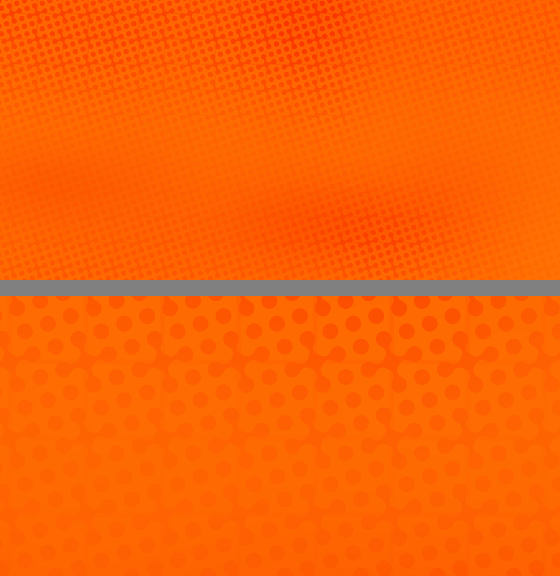
Top: the whole. Bottom: its middle third, enlarged.
Give the GLSL for this background, as a WebGL 2 fragment shader.

```glsl
#version 300 es
precision highp float;

uniform vec2 u_resolution;
out vec4 fragColor;

const float TILES_DOWN = 11.0;
const vec2 TILE_SHIFT = vec2(0.46, 0.47);
const float DOT_RADIUS = 0.33;
const float LINK_RADIUS = 0.10;
const float SEAM_HALF_WIDTH = 0.03;
const vec3 BRIGHT_ORANGE = vec3(1.0, 0.45, 0.01);
const vec3 DEEP_RED = vec3(0.98, 0.21, 0.0);

float hash(vec2 p) {
    return fract(sin(dot(p, vec2(127.1, 311.7))) * 43758.5);
}

float valueNoise(vec2 p) {
    vec2 cell = floor(p);
    vec2 f = fract(p);
    f = f * f * (3.0 - 2.0 * f);
    float low = mix(hash(cell), hash(cell + vec2(1, 0)), f.x);
    float high = mix(hash(cell + vec2(0, 1)), hash(cell + vec2(1, 1)), f.x);
    return mix(low, high, f.y);
}

float blob(vec2 p, vec2 center, vec2 radius) {
    vec2 d = (p - center) / radius;
    return exp(-dot(d, d));
}

vec2 centered(vec2 p) {
    return fract(p + 0.5) - 0.5;
}

// Ten dots fit one tile when the lattice is turned by a 3:1 slope.
vec2 toLattice(vec2 tile) {
    return vec2(3.0 * tile.x + tile.y, 3.0 * tile.y - tile.x);
}

float smoothUnion(float a, float b, float k) {
    float h = max(k - abs(a - b), 0.0) / k;
    return min(a, b) - 0.25 * h * h * k;
}

// Bars joining each corner dot to its four neighbours.
float cornerLinks(vec2 p) {
    float across = length(vec2(max(abs(p.x) - 1.0, 0.0), p.y));
    float along = length(vec2(p.x, max(abs(p.y) - 1.0, 0.0)));
    return min(across, along) - LINK_RADIUS;
}

float coverage(float dist, float pixel) {
    return 1.0 - smoothstep(-0.5 * pixel, 0.5 * pixel, dist);
}

float halftone(vec2 tile, float pixel) {
    float latticePixel = pixel * sqrt(10.0);
    vec2 corner = centered(tile);
    float dots = length(centered(toLattice(tile))) - DOT_RADIUS;
    float links = cornerLinks(toLattice(corner));
    float ink = coverage(smoothUnion(dots, links, 0.16), latticePixel);
    float seam = min(abs(corner.x), abs(corner.y)) - SEAM_HALF_WIDTH;
    return max(ink, 0.3 * coverage(seam, pixel));
}

// Soft dark and light drifts of the ground.
float groundTone(vec2 p) {
    float tone = 0.10 + 0.12 * smoothstep(0.5, 1.0, p.y);
    tone += 0.20 * blob(p, vec2(1.13, 0.98), vec2(0.25, 0.25));
    tone += 0.34 * blob(p, vec2(1.20, 0.20), vec2(0.42, 0.16));
    tone += 0.22 * blob(p, vec2(0.17, 0.35), vec2(0.38, 0.14));
    tone += 0.12 * blob(p, vec2(0.50, 0.15), vec2(0.60, 0.25));
    tone += 0.13 * blob(p, vec2(1.68, 0.34), vec2(0.24, 0.20));
    tone -= 0.08 * blob(p, vec2(2.0, 0.08), vec2(0.25, 0.30));
    return tone + 0.05 * (valueNoise(p * 4.0) - 0.5);
}

// How strongly the dots show in each region.
float inkStrength(vec2 p) {
    float rightFade = mix(1.0, 0.40, smoothstep(1.15, 1.42, p.x));
    float strength = 0.09 + 0.47 * smoothstep(0.42, 0.95, p.y) * rightFade;
    strength += 0.18 * blob(p, vec2(1.10, 0.78), vec2(0.20, 0.25));
    strength += 0.38 * blob(p, vec2(1.40, 0.10), vec2(0.27, 0.18));
    strength += 0.20 * blob(p, vec2(0.30, 0.0), vec2(0.70, 0.20));
    return strength * mix(0.85, 1.15, valueNoise(p * 5.0 + 7.0));
}

void main() {
    vec2 p = gl_FragCoord.xy / u_resolution.y;
    vec2 tile = p * TILES_DOWN - TILE_SHIFT;
    float pixel = TILES_DOWN / u_resolution.y;

    float tone = groundTone(p) + inkStrength(p) * halftone(tile, pixel);
    vec3 color = mix(BRIGHT_ORANGE, DEEP_RED, clamp(tone, 0.0, 1.0));
    fragColor = vec4(color, 1.0);
}
```
